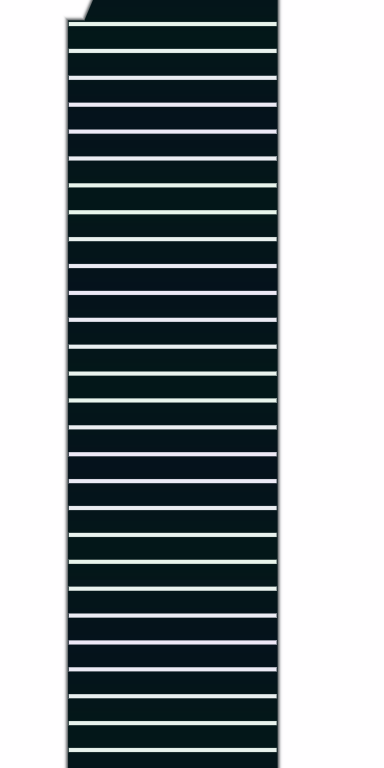
Give the GLSL for this pattern, as a WebGL 2 fragment shader.

```glsl
#version 300 es
precision highp float;
// A tall near-black panel with a slanted tab on top, ruled by 28 pale lines.
// Distance functions give the silhouette and its soft rim; fract repeats the
// lines, and slow gradient noise shifts their tint down the panel.
uniform vec2 u_resolution;
out vec4 outColor;

float slope(float cell) {
  return 2.0 * fract(sin(cell * 127.1) * 43758.5) - 1.0;
}

// One-dimensional gradient noise
float gradientNoise(float t) {
  float cell = floor(t), f = t - cell;
  float blend = f * f * f * (f * (f * 6.0 - 15.0) + 10.0);
  return 2.0 * mix(slope(cell) * f, slope(cell + 1.0) * (f - 1.0), blend);
}

// Signed distance to the panel and tab; p.y runs down from the top
float panelDistance(vec2 p) {
  float right = p.x - 0.3615;
  float body = max(max(0.0885 - p.x, right), 0.0265 - p.y);
  float slant = (0.121 - 0.42 * p.y - p.x) * 0.92;
  float tab = max(max(slant, right), p.y - 0.03);
  return min(body, tab);
}

void main() {
  // Canvas heights as the unit
  vec2 p = gl_FragCoord.xy / u_resolution.y;
  p.y = 1.0 - p.y;
  float pixel = 1.0 / u_resolution.y;

  // Pale ground with a narrow shadow around the panel
  float d = panelDistance(p);
  float shadow = 0.65 * exp(-pow(max(d, 0.0) / 0.0032, 2.0));
  vec3 color = mix(vec3(1.0, 0.995, 1.0), vec3(0.16, 0.18, 0.19), shadow);

  // Dark panel, drifting slightly between green and blue
  float row = (p.y - 0.0313) / 0.03501;
  float drift = cos(6.2832 * (p.y - 0.155) / 0.229);
  drift += 0.5 * gradientNoise(row * 0.6);
  vec3 ink = vec3(0.016, 0.082, 0.103) + drift * vec3(0.003, -0.009, 0.005);
  color = mix(color, ink, 1.0 - smoothstep(-0.7 * pixel, 0.7 * pixel, d));

  // Evenly spaced lines, tinted lavender or faint green row by row
  float lineId = floor(row + 0.5);
  float tintDrift = cos(6.2832 * (lineId * 0.03501 - 0.124) / 0.229);
  tintDrift += 0.6 * gradientNoise(lineId * 0.37 + 4.0);
  vec3 lineColor = vec3(0.92, 0.935, 0.945) + tintDrift * vec3(0.01, -0.022, 0.02);
  float lineDistance = abs(fract(row + 0.5) - 0.5) * 0.03501 - 0.0027;
  float endDistance = max(0.0895 - p.x, p.x - 0.3602);
  float stripe = max(lineDistance, endDistance);
  float inRange = step(-0.5, row) * step(row, 27.5);
  float coverage = 1.0 - smoothstep(-0.7 * pixel, 0.7 * pixel, stripe);
  color = mix(color, lineColor, coverage * inRange);

  outColor = vec4(color, 1.0);
}
```
